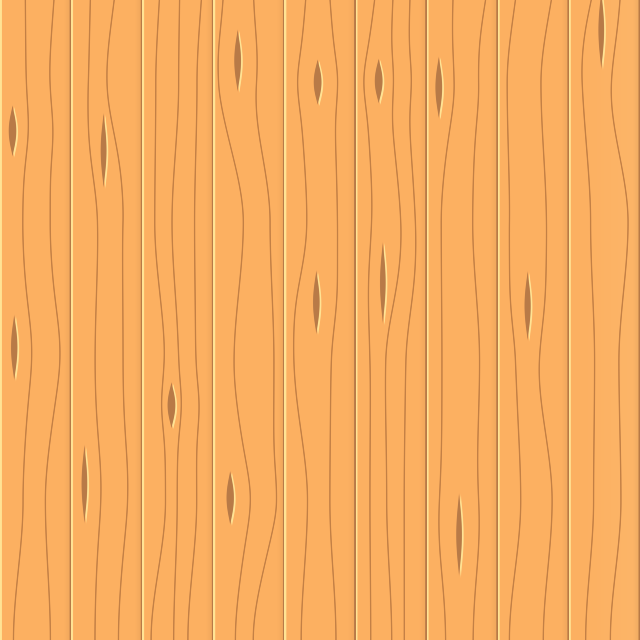
Reproduce this texture procedurally as a three.js fragment shader.

```glsl
// Nine upright wooden planks with wavy grain lines, almond knots and bevelled seams.
// Each plank has its own unit-wide coordinate; smooth noise bends the grain,
// which also bows around knots set in the gaps between the lines.

varying vec2 vUv;

float hash(vec2 p) {
  return fract(sin(dot(p, vec2(127.1, 311.7))) * 43758.5453);
}

// Smooth sideways drift along the plank, from -0.5 to 0.5
float drift(float seed, float y) {
  float cell = floor(y * 4.6);
  float t = smoothstep(0.0, 1.0, fract(y * 4.6));
  return mix(hash(vec2(seed, cell)), hash(vec2(seed, cell + 1.0)), t) - 0.5;
}

// Two grain lines per plank, three on the third and sixth
float grainCount(float plank) {
  return (mod(plank, 3.0) > 1.5 && plank < 7.5) ? 3.0 : 2.0;
}

// Position of one grain line across the plank
float grainX(float plank, float line, float y) {
  float count = grainCount(plank);
  float spacing = count > 2.5 ? 0.25 : 0.4;
  float centre = 0.5 + (line - 0.5 * (count - 1.0)) * spacing;
  return centre + 0.22 * drift(plank + 3.0, y)
       + 0.55 * spacing * drift(plank + 17.0 * (line + 1.0), y);
}

// Knot as x, y, half height, and the first grain line to its right
vec4 knotAt(float plank, float k) {
  vec2 seed = vec2(plank + 5.0, k + 2.0);
  float y = 1.0 - (k < 0.5 ? mix(0.04, 0.30, hash(seed))
                           : mix(0.44, 0.90, hash(seed)));
  float halfHeight = mix(0.033, 0.07, pow(hash(seed + 9.0), 1.6));
  float first = grainX(plank, 0.0, y);
  float second = grainX(plank, 1.0, y);
  bool outside = first > 0.34;
  return vec4(outside ? 0.5 * first : 0.5 * (first + second),
              y, halfHeight, outside ? 0.0 : 1.0);
}

// A few planks carry one knot instead of two
bool hasKnot(float plank, float k) {
  return k < 0.5 ? mod(plank, 5.0) != 2.0 : plank < 7.5;
}

// Coverage of a pointed upright almond
float almond(vec2 offset, float halfWidth, float halfHeight) {
  float t = offset.y / halfHeight;
  float edge = halfWidth * pow(max(1.0 - t * t, 0.0), 1.4);
  float inside = 1.0 - smoothstep(-0.009, 0.009, abs(offset.x) - edge);
  return inside * smoothstep(0.0, 0.12, 1.0 - abs(t));
}

void main() {
  float plank = min(floor(vUv.x * 9.0), 8.0);
  float x = vUv.x * 9.0 - plank;
  float y = vUv.y;

  vec3 darkWood = vec3(0.72, 0.48, 0.28);
  vec3 lightEdge = vec3(1.0, 0.89, 0.58);

  // Flat wood, faintly paler at the right and shaded towards each seam
  vec3 color = vec3(0.99, 0.69, 0.38);
  color = mix(color, vec3(0.99, 0.74, 0.45), 0.35 * smoothstep(0.9, 1.0, vUv.x));
  color *= 1.0 - 0.05 * smoothstep(0.88, 1.0, x);

  // Grain lines, pushed apart beside the knots
  for (int i = 0; i < 3; i++) {
    float line = float(i);
    if (line >= grainCount(plank)) break;
    float lineX = grainX(plank, line, y);
    for (int j = 0; j < 2; j++) {
      if (!hasKnot(plank, float(j))) continue;
      vec4 knot = knotAt(plank, float(j));
      float along = (y - knot.y) / (1.4 * knot.z);
      lineX += (line < knot.w ? -0.045 : 0.045) * exp(-along * along);
    }
    float stroke = 1.0 - smoothstep(0.002, 0.018, abs(x - lineX));
    color = mix(color, vec3(0.74, 0.48, 0.26), 0.9 * stroke);
  }

  // Knots, each with a bright crescent on its right side
  for (int j = 0; j < 2; j++) {
    if (!hasKnot(plank, float(j))) continue;
    vec4 knot = knotAt(plank, float(j));
    vec2 offset = vec2(x, y) - knot.xy;
    float halfWidth = mix(0.055, 0.04, smoothstep(0.035, 0.065, knot.z));
    float crescent = almond(offset - vec2(0.024, -0.002), halfWidth, knot.z);
    color = mix(color, lightEdge, crescent);
    color = mix(color, darkWood, almond(offset, halfWidth, knot.z));
  }

  // Seams: dark groove on the right edge, bright bevel on the left
  color = mix(color, darkWood, 1.0 - smoothstep(0.012, 0.03, 1.0 - x));
  color = mix(color, lightEdge, 1.0 - smoothstep(0.018, 0.036, x));

  gl_FragColor = vec4(color, 1.0);
}
```
